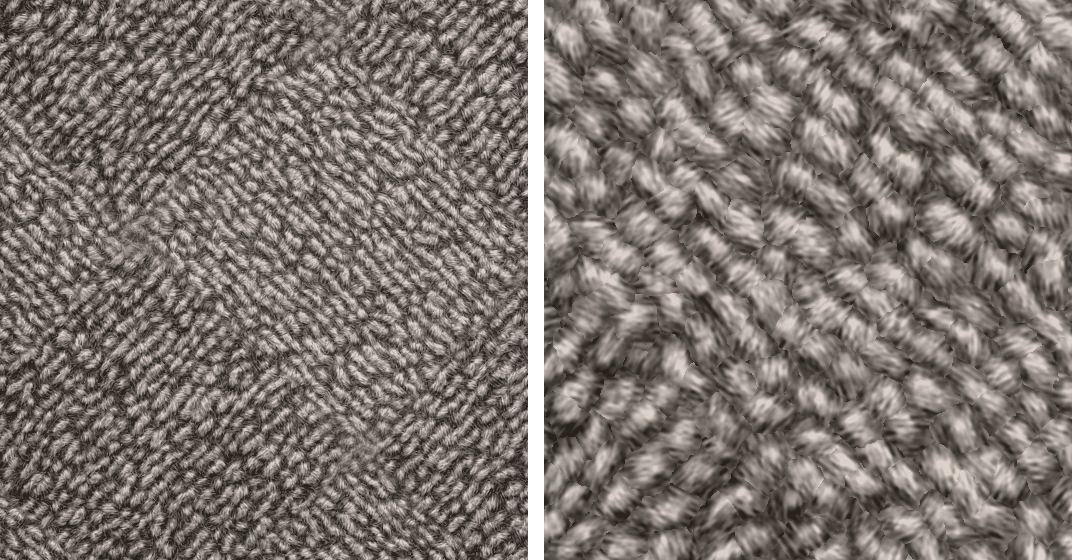
Left: the whole. Right: its middle third, enlarged.
Reproduce this texture procedurally as a WebGL 2 fragment shader.

```glsl
#version 300 es
precision highp float;

uniform vec2 u_resolution;
out vec4 fragColor;

const float PI = 3.14159265;

float hash(vec2 p) {
    return fract(sin(dot(p, vec2(127.1, 311.7))) * 43758.5453);
}

vec2 hash2(vec2 p) {
    return vec2(hash(p), hash(p + 37.3));
}

float noise(vec2 p) {
    vec2 i = floor(p), f = fract(p);
    f = f * f * (3.0 - 2.0 * f);
    float low = mix(hash(i), hash(i + vec2(1, 0)), f.x);
    float high = mix(hash(i + vec2(0, 1)), hash(i + vec2(1, 1)), f.x);
    return mix(low, high, f.y);
}

vec2 noise2(vec2 p) {
    return vec2(noise(p), noise(p + 51.7)) - 0.5;
}

vec2 rotate(vec2 p, float angle) {
    float c = cos(angle), s = sin(angle);
    return vec2(c * p.x - s * p.y, s * p.x + c * p.y);
}

// Fine yarn strands, turned a different way in every tuft
float strands(vec2 p, float angle) {
    vec2 q = rotate(p, angle);
    return 0.6 * noise(q * vec2(140.0, 400.0)) + 0.4 * noise(q * vec2(300.0, 510.0) + 9.0);
}

// Tone of soft tufts lined up in ribs along x; the strands follow the unbent point
float ribbedPile(vec2 p, vec2 unbent, vec2 light, vec2 tuftSize, float seed) {
    const vec2 falloff = vec2(5.2, 8.5);
    vec2 q = p / tuftSize;
    vec2 cell = floor(q);
    vec2 slope = vec2(0.0), topId = cell;
    float height = 0.0, top = 0.0;
    for (int y = -1; y <= 1; y++) {
        for (int x = -2; x <= 2; x++) {
            vec2 id = cell + vec2(x, y);
            vec2 jitter = (hash2(id + seed) - 0.5) * vec2(0.6, 0.3);
            float stagger = 0.5 * mod(id.y, 2.0) - 0.25;
            vec2 offset = q - id - 0.5 - jitter - vec2(stagger, 0.0);
            float size = 0.85 + 0.35 * hash(id + seed + 5.0);
            float bump = size * exp(-dot(falloff, offset * offset));
            height += bump;
            slope -= 2.0 * falloff * offset * bump;
            if (bump > top) {
                top = bump;
                topId = id;
            }
        }
    }
    float body = smoothstep(0.12, 0.88, height);
    float lit = clamp(-dot(slope, light), -2.2, 2.2);
    float yarn = strands(unbent, 6.0 * hash(topId + seed)) - 0.5;
    return 0.18 + 0.58 * body + 0.085 * lit + 0.95 * yarn;
}

// Broad fall of light over the carpet
float roomLight(vec2 p) {
    vec2 d = (p - vec2(0.62, 0.66)) * vec2(1.0, 1.15);
    return 0.09 * exp(-5.0 * dot(d, d)) - 0.04 * smoothstep(0.35, 0.8, length(d));
}

void main() {
    const vec3 shadowColor = vec3(0.19, 0.17, 0.145);
    const vec3 woolColor = vec3(0.80, 0.76, 0.73);
    const vec2 squareCorner = vec2(0.24, 0.583);
    const vec2 squareSize = vec2(0.557, 0.495);
    const float turn = 0.76;
    vec2 p = gl_FragCoord.xy / u_resolution.y;

    // Uneven pile bends the ribs and frays the tufts
    vec2 bent = p + 0.014 * noise2(p * 14.0) + 0.007 * noise2(p * 48.0);
    bent += 0.0035 * noise2(p * 130.0) + 0.0025 * noise2(p * 330.0);
    vec2 q = rotate(bent - squareCorner, turn);
    vec2 light = rotate(vec2(0.0, 1.0), turn);

    // Squares alternate between two rib directions
    vec2 wave = sin(PI * q / squareSize);
    float checker = smoothstep(-0.05, 0.05, wave.x * wave.y);
    float falling = ribbedPile(q, p, light, vec2(0.0245, 0.0215), 3.0) + 0.035;
    float rising = ribbedPile(q.yx, p, light.yx, vec2(0.0255, 0.0225), 71.0) - 0.035;
    float tone = mix(rising, falling, checker);

    // Wear and light
    tone += 0.1 * (noise(p * 42.0) - 0.5) + 0.06 * (noise(p * 7.0) - 0.5);
    tone += roomLight(p);
    fragColor = vec4(mix(shadowColor, woolColor, clamp(tone, -0.06, 1.1)), 1.0);
}
```
